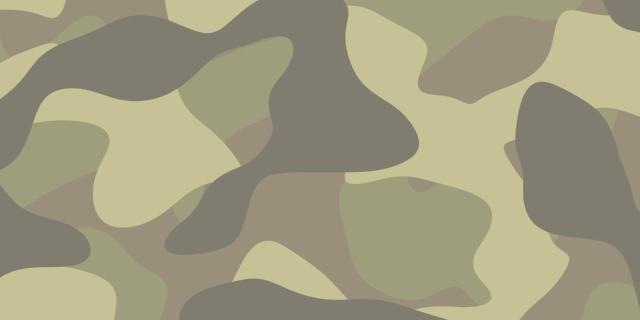
A Shadertoy shader for this pattern:

```glsl
#define BLOB_FREQ 12.0      // radians per canvas height
#define WARP_FREQ 13.0
#define WARP_AMOUNT 0.042
#define STRETCH 0.74        // below 1 lengthens blobs along the grain
#define GRAIN_ANGLE 0.3
#define GREY_LEVEL 0.52     // levels in standard deviations of the field
#define SAND_LEVEL 0.25
#define GREEN_LEVEL 0.03

const int WAVE_COUNT = 7;
const vec3 BROWN = vec3(0.60, 0.56, 0.48);
const vec3 GREEN = vec3(0.62, 0.62, 0.49);
const vec3 SAND  = vec3(0.78, 0.76, 0.59);
const vec3 GREY  = vec3(0.50, 0.49, 0.44);

float hash(float n) {
    return fract(sin(n * 91.35) * 437.58);
}

// Plane waves in spread directions: zero mean, unit deviation
float waveField(vec2 p, float seed) {
    float sum = 0.0;
    for (int i = 0; i < WAVE_COUNT; i++) {
        float id = float(i) + seed * 17.0;
        float angle = float(i) * 2.4 + seed;
        float freq = mix(0.65, 1.35, hash(id + 0.37));
        float phase = 6.2832 * hash(id + 5.71);
        sum += cos(dot(p, vec2(cos(angle), sin(angle))) * freq + phase);
    }
    return sum * sqrt(2.0 / float(WAVE_COUNT));
}

// Bent, stretched blobs
float blobField(vec2 p, float seed, float scale) {
    vec2 bend = vec2(waveField(p * WARP_FREQ, seed + 0.4),
                     waveField(p * WARP_FREQ, seed + 0.7));
    p += WARP_AMOUNT * bend;
    vec2 grain = vec2(cos(GRAIN_ANGLE), sin(GRAIN_ANGLE));
    vec2 q = vec2(dot(p, grain) * STRETCH, dot(p, vec2(-grain.y, grain.x)));
    return waveField(q * BLOB_FREQ * scale, seed);
}

// Coverage above a level, smoothed over about one pixel
float coverage(float field, float level) {
    float slope = length(vec2(dFdx(field), dFdy(field)));
    return clamp(0.5 + (field - level) / max(slope * 1.2, 1e-5), 0.0, 1.0);
}

void mainImage(out vec4 fragColor, in vec2 fragCoord) {
    vec2 p = fragCoord / iResolution.y;

    // Paint layers from the ground up
    vec3 color = BROWN;
    color = mix(color, GREEN, coverage(blobField(p, 3.0, 0.95), GREEN_LEVEL));
    color = mix(color, SAND, coverage(blobField(p, 8.0, 0.9), SAND_LEVEL));
    color = mix(color, GREY, coverage(blobField(p, 14.0, 1.0), GREY_LEVEL));

    fragColor = vec4(color, 1.0);
}
```
